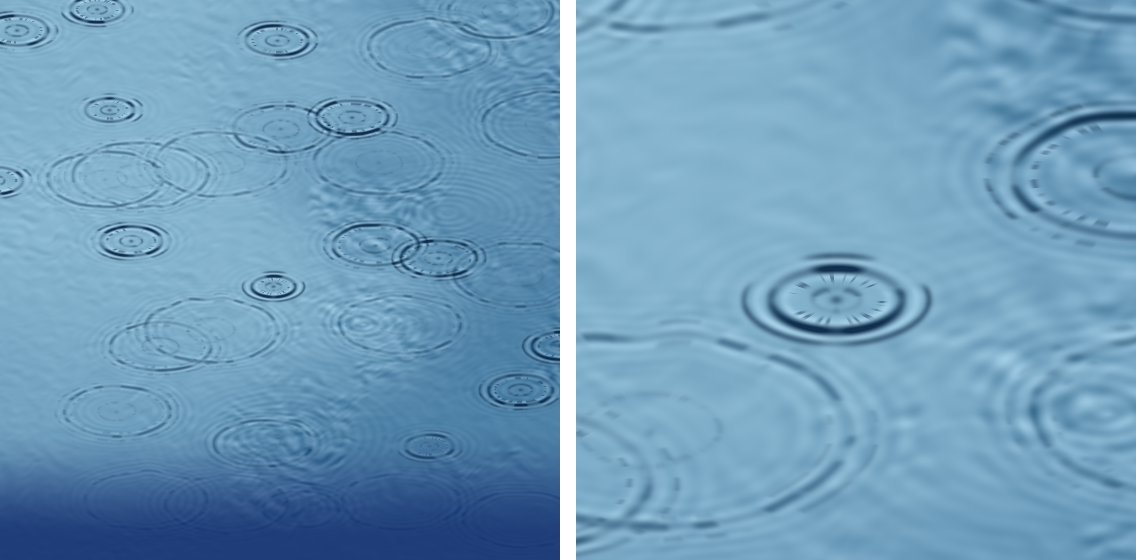
Left: the whole. Right: its middle third, enlarged.
A Shadertoy shader for this texture:

```glsl
float hash(vec2 p) {
    p = fract(p * vec2(0.1031, 0.1137));
    p += dot(p, p.yx + 33.33);
    return fract((p.x + p.y) * p.x * 7.31 + p.y * 13.7);
}

float noise(vec2 p) {
    vec2 i = floor(p), f = fract(p);
    f = f * f * (3.0 - 2.0 * f);
    return mix(mix(hash(i), hash(i + vec2(1, 0)), f.x),
               mix(hash(i + vec2(0, 1)), hash(i + vec2(1, 1)), f.x), f.y);
}

float fbm(vec2 p) {
    float sum = 0.0, amp = 0.5;
    for (int i = 0; i < 4; i++) {
        sum += amp * noise(p);
        p = mat2(1.6, 1.2, -1.2, 1.6) * p + 5.3;
        amp *= 0.5;
    }
    return sum;
}

float line(float d, float width) {
    return exp(-d * d / (width * width));
}

// Pale sky reflection, darker to the right and below
vec3 waterColor(vec2 uv) {
    float cloud = fbm(uv * vec2(3.0, 4.5) + 2.0) - 0.47;
    float shade = 0.1 + 0.8 * smoothstep(0.3, 1.08, uv.x + 0.5 * cloud);
    shade += 0.36 * (1.0 - smoothstep(0.18, 0.6, uv.y)) + 0.25 * cloud;
    return mix(vec3(0.54, 0.72, 0.82), vec3(0.31, 0.51, 0.655), clamp(shade, 0.0, 1.0));
}

// Adds one foreshortened drop ring: x is soft relief, y is dark ink
vec2 ripple(vec2 uv, float id) {
    vec2 center = fract(vec2(0.7549, 0.5698) * id + vec2(0.13, 0.41));
    center += 0.09 * (vec2(hash(vec2(id, 8.0)), hash(vec2(id, 15.0))) - 0.5);
    float age = hash(vec2(id, 3.0));
    float radius = mix(0.035, 0.125, age);
    vec2 p = uv - center;
    p += 0.006 * age * (vec2(noise(uv * 30.0 + id), noise(uv * 30.0 - id)) - 0.5);
    vec2 q = p * vec2(1.0, 2.1);
    float k = max(length(q), 0.0005);
    if (k > radius + 0.16) return vec2(0);
    vec2 dir = q / k;
    float slope = length(dir * vec2(1.0, 2.1));
    float d = k - radius;

    // Young rings are crisp, older ones break into faint dashes
    float strength = mix(1.0, 0.28, smoothstep(0.3, 0.75, age));
    strength *= smoothstep(0.1, 0.3, center.y);
    float dashes = smoothstep(0.3, 0.65, noise(dir * mix(1.2, 8.0, age) + id * 7.0));
    float flecks = smoothstep(0.5, 0.75, noise(dir * 11.0 + id * 3.0));
    float arc = (0.4 + 0.6 * abs(dir.y)) * mix(0.35, 1.0, dashes);
    float ink = 1.15 * line(d / slope, 0.0029) * arc;
    ink += 0.55 * line((d - 0.016) / slope, 0.0022) * mix(dashes, flecks, age);
    ink += 0.45 * line((d + 0.012) / slope, 0.0022) * flecks;
    ink += 0.4 * line((k - radius * 0.36) / slope, 0.0022) * (1.0 - 0.7 * dashes);
    ink += 0.5 * line(length(p * vec2(1.0, 1.5)), 0.004);

    float glint = line((d + 0.008) / slope, 0.0026) + line((d - 0.009) / slope, 0.0026);
    float trail = sin(d * 400.0) * line(d, 0.042) * noise(uv * 12.0 + id);
    float relief = 0.12 * glint * (0.35 + strength) * arc + 0.04 * trail;
    relief -= 0.08 * line(d / slope, 0.003) * dashes;
    return vec2(relief, ink * strength);
}

// One layer of short slanted wavelets
float wavelets(vec2 p, float slant) {
    p.y += p.x * slant;
    return noise(p) - noise(p + vec2(0.3, 0.9));
}

// Fine wrinkles gathered in patches, mostly on the right
float wrinkles(vec2 uv) {
    vec2 warp = vec2(fbm(uv * 11.0), fbm(uv * 11.0 + 17.0)) - 0.5;
    vec2 p = uv + 0.05 * warp;
    float relief = wavelets(p * vec2(45.0, 100.0), 0.5);
    relief += 0.8 * wavelets(p * vec2(60.0, 125.0) + 31.0, -0.55);
    float patches = smoothstep(0.38, 0.62, fbm(uv * vec2(4.5, 6.5) + 11.0));
    patches *= 0.2 + 0.8 * smoothstep(0.25, 0.6, uv.x);
    return relief * (0.022 + 0.105 * patches);
}

void mainImage(out vec4 fragColor, in vec2 fragCoord) {
    vec2 uv = fragCoord / iResolution.xy;
    vec3 color = waterColor(uv);

    // Scattered drops
    vec2 rings = vec2(0);
    for (int i = 0; i < 32; i++) rings += ripple(uv, float(i) + 1.0);

    // Wide interfering swells
    float swell = 0.0;
    for (int i = 0; i < 4; i++) {
        float n = float(i);
        vec2 center = vec2(0.5 + 0.15 * n, 0.22 + 0.2 * n);
        float k = length((uv - center) * vec2(1.0, 2.0)) + 0.02 * noise(uv * 16.0 + n);
        swell += sin(k * 330.0) * line(k, 0.18) * noise(uv * vec2(16.0, 24.0) + n * 9.0);
    }

    // Deep blue foreground
    float depth = 1.0 - smoothstep(0.03, 0.25, uv.y + 0.02 * (fbm(uv * 5.0) - 0.5));
    color = mix(color, vec3(0.12, 0.24, 0.475), depth);
    float relief = rings.x + wrinkles(uv) + 0.045 * swell;
    color += relief * mix(1.0, 0.25, depth) * vec3(1.1, 1.0, 0.9);
    color = mix(color, vec3(0.04, 0.16, 0.28), clamp(rings.y, 0.0, 0.95));
    fragColor = vec4(clamp(color, 0.0, 1.0), 1.0);
}
```
